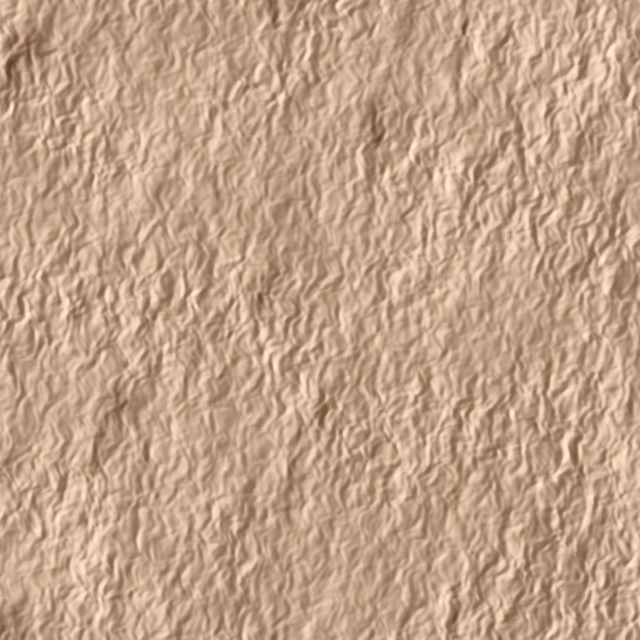
Reproduce this texture procedurally as a Shadertoy shader.

```glsl
// Rough sandy plaster wall with small upright grains, lit from the left.

#define GRAIN_FREQ vec2(64.0, 41.0)   // grains across and up the canvas
#define LEAN 0.13                     // sideways lean of the grains
#define WARP 0.011                    // irregularity of grain outlines
#define LIGHT_STEP vec2(0.0031, -0.0011)
#define RELIEF_GAIN 0.34
#define TONE_RANGE 0.29               // soft limit of light and dark
#define FURROW_DEPTH 0.15
#define SAND_COLOR vec3(0.757, 0.642, 0.535)
#define FURROW_TINT vec3(0.95, 1.05, 1.0)

float hash(vec2 cell) {
    return fract(sin(dot(cell, vec2(127.1, 311.7))) * 43758.5453);
}

float cornerSlope(vec2 cell, vec2 offset) {
    float angle = 6.2832 * hash(cell);
    return dot(vec2(cos(angle), sin(angle)), offset);
}

// Gradient noise, centred on zero
float noise(vec2 p) {
    vec2 i = floor(p), f = p - i;
    vec2 w = f * f * f * (f * (f * 6.0 - 15.0) + 10.0);
    vec2 e = vec2(1.0, 0.0);
    float low = mix(cornerSlope(i, f), cornerSlope(i + e.xy, f - e.xy), w.x);
    float high = mix(cornerSlope(i + e.yx, f - e.yx), cornerSlope(i + e.xx, f - e.xx), w.x);
    return mix(low, high, w.y);
}

// Rounded pebbles of uneven height with sharp creases between them
float pebbles(vec2 p) {
    vec2 cell = floor(p);
    float top = 0.0;
    for (int y = -1; y <= 1; y++) {
        for (int x = -1; x <= 1; x++) {
            vec2 id = cell + vec2(x, y);
            vec2 center = id + 0.1 + 0.8 * vec2(hash(id + 3.7), hash(id + 57.3));
            vec2 d = p - center;
            float size = mix(0.35, 1.0, hash(id + 91.1));
            top = max(top, size - dot(d, d));
        }
    }
    return top;
}

float wallHeight(vec2 p) {
    vec2 q = p + WARP * vec2(noise(p * 27.0), noise(p * 27.0 + 40.0));
    q.x -= LEAN * q.y;
    float lumps = noise(q * GRAIN_FREQ * vec2(0.36, 0.3) + 17.0);
    float grains = noise(q * GRAIN_FREQ + 5.0);
    float fine = noise(q * GRAIN_FREQ * vec2(1.9, 2.0) + 71.0);
    return 0.65 * pebbles(q * GRAIN_FREQ * 0.95) + 0.8 * grains + 1.3 * lumps + 0.45 * fine;
}

// Long near-vertical cracks, more common on the left
float furrows(vec2 p) {
    vec2 q = p + 0.012 * vec2(noise(p * 21.0 + 5.0), noise(p * 21.0 + 9.0));
    float line = abs(noise(vec2(q.x * 7.0 + 3.0, q.y * 1.2 + 8.0)));
    float gaps = noise(q * vec2(6.0, 4.0) + 31.0) + 0.4 * (0.45 - p.x);
    return smoothstep(0.075, 0.0, line) * smoothstep(-0.02, 0.25, gaps);
}

void mainImage(out vec4 fragColor, in vec2 fragCoord) {
    vec2 p = fragCoord / iResolution.y;

    // Slope towards the light, rougher in some patches
    float slope = wallHeight(p + LIGHT_STEP) - wallHeight(p - LIGHT_STEP);
    float roughness = mix(0.75, 1.25, smoothstep(-0.3, 0.3, noise(p * 5.0 + 12.0)));
    float tone = RELIEF_GAIN * roughness * slope;

    // Broad stains and pale vertical streaks
    tone += 0.07 * noise(p * 3.0 + 50.0);
    tone += 0.11 * noise(p * vec2(12.0, 3.5) + 23.0);
    tone += 0.07 * noise(p * vec2(26.0, 11.0) + 63.0);
    tone = TONE_RANGE * tanh(tone / TONE_RANGE);

    vec3 color = SAND_COLOR + tone;
    color -= FURROW_DEPTH * FURROW_TINT * furrows(p);
    fragColor = vec4(clamp(color, 0.0, 1.0), 1.0);
}
```
